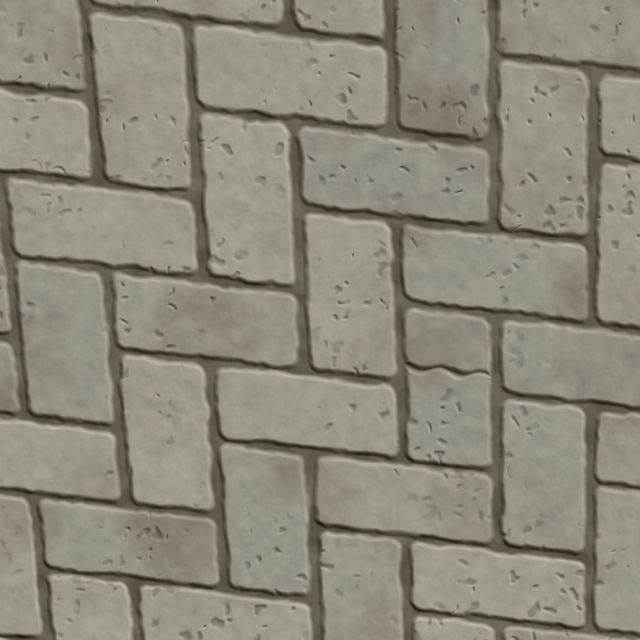
Give the GLSL for this texture, as a Shadertoy shader.

```glsl
// Worn herringbone paving: 2:1 stone blocks with rounded edges, pits and grimy joints.

// Columns: one step along, one step down, origin; all on the canvas with y down.
const mat3 PAVING_VIEW = mat3(0.1577, 0.0191, 0.0015,
                              0.0142, 0.1405, 0.0166,
                              0.4583, 0.1888, 1.0);
const vec2 CELL_SIZE = vec2(0.155, 0.130);   // mean cell size in canvas units
const vec2 JOINT_HALF = vec2(0.0095, 0.0070);
const float CORNER_RADIUS = 0.014;
const float EDGE_SOFTNESS = 0.0055;
const float EDGE_WOBBLE = 0.0060;
const vec2 SPLIT_BLOCK = vec2(1.0, 2.0);     // the one block broken in two
const float SPLIT_OFFSET = -0.030;
const float SPLIT_HALF = 0.0035;
const float PIT_SCALE = 42.0;
const float PIT_DEPTH = 0.38;
const float GRAIN_DEPTH = 0.30;
const vec2 TO_LIGHT = vec2(0.0022, 0.0036);
const float HIGHLIGHT = 0.20;
const float SHADOW = 0.36;
const vec3 STONE = vec3(0.605, 0.592, 0.545);
const vec3 STAIN = vec3(0.485, 0.452, 0.402);
const vec3 JOINT = vec3(0.395, 0.373, 0.320);

float hash(vec2 p) {
    return fract(sin(dot(p, vec2(127.1, 311.7))) * 4375.85);
}

float noise(vec2 p) {
    vec2 i = floor(p), f = fract(p);
    f = f * f * (3.0 - 2.0 * f);
    return mix(mix(hash(i), hash(i + vec2(1, 0)), f.x),
               mix(hash(i + vec2(0, 1)), hash(i + vec2(1, 1)), f.x), f.y);
}

float layeredNoise(vec2 p) {
    float sum = 0.0, weight = 0.53;
    for (int i = 0; i < 4; i++) {
        sum += weight * noise(p);
        p = mat2(1.6, 1.2, -1.2, 1.6) * p + 7.3;
        weight *= 0.5;
    }
    return sum;
}

// Cellular pits: some cells hold a hollow of random size.
float pits(vec2 p) {
    vec2 q = p * PIT_SCALE + 0.7 * vec2(noise(p * 75.0), noise(p * 75.0 + 31.0));
    vec2 cell = floor(q);
    float depth = 0.0;
    for (int y = -1; y <= 1; y++)
    for (int x = -1; x <= 1; x++) {
        vec2 c = cell + vec2(x, y);
        vec2 centre = c + 0.2 + 0.6 * vec2(hash(c), hash(c + 17.0));
        float radius = mix(0.20, 0.52, hash(c + 41.0));
        float present = step(0.63, hash(c + 73.0));
        float hollow = 1.0 - smoothstep(0.2 * radius, radius, length(q - centre));
        depth = max(depth, present * hollow);
    }
    return depth * smoothstep(0.25, 0.65, noise(p * 9.0));
}

// Signed distance to the nearest block in canvas units; id is its first cell.
float blockDistance(vec2 p, out vec2 id) {
    vec3 s = inverse(PAVING_VIEW) * vec3(p.x, 1.0 - p.y, 1.0);
    vec2 q = s.xy / s.z;
    id = floor(q);
    float k = mod(id.x - id.y, 4.0);
    bool lying = k < 1.5;
    if (k > 0.5 && k < 1.5) id.x -= 1.0;
    if (k > 1.5 && k < 2.5) id.y -= 1.0;
    vec2 size = lying ? vec2(2, 1) : vec2(1, 2);
    vec2 local = (q - id - 0.5 * size) * CELL_SIZE;

    vec2 corner = abs(local) - 0.5 * size * CELL_SIZE + JOINT_HALF + CORNER_RADIUS;
    float d = length(max(corner, 0.0)) + min(max(corner.x, corner.y), 0.0) - CORNER_RADIUS;
    if (id == SPLIT_BLOCK) {
        float crack = local.y - SPLIT_OFFSET - 0.004 * sin(local.x * 95.0 - 0.5);
        d = max(d, SPLIT_HALF - abs(crack));
    }
    float wobble = noise(p * 28.0) + 0.6 * noise(p * 80.0) - 0.8;
    return d + EDGE_WOBBLE * wobble;
}

float blockFace(float d) {
    return 1.0 - smoothstep(-EDGE_SOFTNESS, EDGE_SOFTNESS, d);
}

float height(vec2 p) {
    vec2 id;
    float face = blockFace(blockDistance(p, id));
    return face * (1.0 - PIT_DEPTH * pits(p)) + GRAIN_DEPTH * layeredNoise(p * 55.0);
}

void mainImage(out vec4 fragColor, in vec2 fragCoord) {
    vec2 p = fragCoord / iResolution.xy;
    vec2 id;
    float face = blockFace(blockDistance(p, id));

    // Stone colour: one tone per block, brown stains, fine mottling
    float blockTone = hash(id + 5.0);
    float stain = smoothstep(0.42, 0.80, layeredNoise(p * 8.0 + id * 3.7));
    vec3 stone = mix(STONE, STAIN, stain * mix(0.15, 0.75, blockTone));
    stone *= 1.04 - 0.09 * blockTone + 0.14 * (layeredNoise(p * 65.0 + 9.0) - 0.5);
    stone *= 1.0 - 0.16 * pits(p);

    // Joint colour, then relief lit from the upper right
    vec3 joint = JOINT * (0.75 + 0.45 * layeredNoise(p * 32.0 + 3.0));
    vec3 colour = mix(joint, stone, face);
    float slope = height(p) - height(p + TO_LIGHT);
    colour += slope * (slope > 0.0 ? HIGHLIGHT : SHADOW);
    fragColor = vec4(clamp(colour, 0.0, 1.0), 1.0);
}
```
